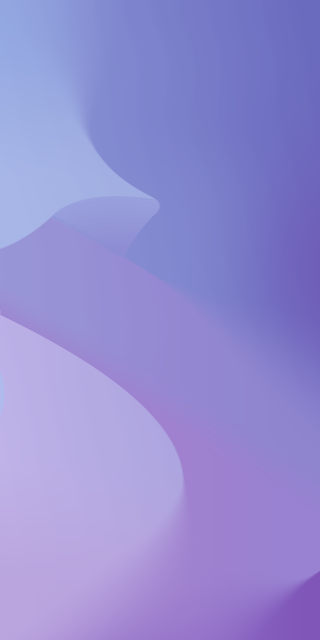
Give the GLSL for this background, as a WebGL 2 fragment shader.

```glsl
#version 300 es
precision highp float;
uniform vec2 u_resolution;
out vec4 fragColor;

float hash(vec2 p) {
  return fract(sin(dot(p, vec2(127.1, 311.7))) * 43758.5);
}

float noise(vec2 p) {
  vec2 i = floor(p), f = fract(p);
  f = f * f * (3.0 - 2.0 * f);
  return mix(mix(hash(i), hash(i + vec2(1, 0)), f.x),
             mix(hash(i + vec2(0, 1)), hash(i + vec2(1, 1)), f.x), f.y);
}

// Height of a quadratic Bezier at s, for control points ascending in x
float curve(vec2 a, vec2 b, vec2 c, float s) {
  float k = a.x - 2.0 * b.x + c.x, h = b.x - a.x, m = a.x - clamp(s, a.x, c.x);
  float t = clamp(-m / (h + sqrt(max(h * h - k * m, 0.0))), 0.0, 1.0);
  return mix(mix(a.y, b.y, t), mix(b.y, c.y, t), t);
}

float cover(float d, float softness) {
  return smoothstep(-softness, softness, d);
}

// Gradient parameter with gentle contour steps
float terrace(float t, float steps) {
  float s = t * steps;
  float stepped = (floor(s) + smoothstep(0.0, 0.3, fract(s))) / steps;
  return clamp(mix(t, stepped, 0.55), 0.0, 1.0);
}

float blob(vec2 p, vec2 center, vec2 size) {
  vec2 d = (p - center) / size;
  return exp(-dot(d, d));
}

vec3 backdrop(vec2 p, float wobble) {
  float drop = 2.0 - p.y;
  float t = terrace((p.x - 0.22 - 0.20 * drop * drop) / 0.78 + wobble, 9.0);
  vec3 c = mix(vec3(0.525, 0.560, 0.825), vec3(0.415, 0.415, 0.745), t);
  c = mix(c, vec3(0.52, 0.545, 0.815), 0.6 * blob(p, vec2(0.5, 1.25), vec2(0.25, 0.3)));
  return mix(c, vec3(0.435, 0.35, 0.715), 0.85 * blob(p, vec2(1.06, 1.14), vec2(0.24, 0.38)));
}

vec3 middleBand(vec2 p, float wobble) {
  float t = terrace(p.x * 1.7 + (p.y - 1.0) * 0.2 + wobble, 5.0);
  vec3 c = mix(vec3(0.60, 0.595, 0.845), vec3(0.58, 0.53, 0.82), t);
  return mix(c, vec3(0.56, 0.52, 0.81), smoothstep(0.5, 0.95, p.x));
}

vec3 lavender(vec2 p, float wobble) {
  float t = terrace(p.x * 1.6 + (p.y - 0.5) * 0.35 + wobble, 6.0);
  vec3 c = mix(vec3(0.75, 0.705, 0.91), vec3(0.675, 0.645, 0.875), t);
  return mix(c, vec3(0.725, 0.635, 0.865), 0.85 * smoothstep(0.65, 0.12, p.y + 0.1 * p.x));
}

vec3 paleSheet(vec2 p, float wobble) {
  float t = terrace(p.x * 1.5 + (p.y - 1.5) * 0.5 + wobble, 7.0);
  vec3 low = mix(vec3(0.655, 0.715, 0.905), vec3(0.615, 0.655, 0.865), t);
  vec3 high = mix(vec3(0.585, 0.67, 0.89), vec3(0.55, 0.605, 0.85), t);
  return mix(low, high, smoothstep(1.4, 1.95, p.y));
}

// Right outline of the upper sheet, including its rounded tip
float sheetOutline(float y) {
  if (y > 1.388) return curve(vec2(1.388, 0.469), vec2(1.48, 0.29), vec2(1.62, 0.268), y);
  if (y > 1.325) return curve(vec2(1.325, 0.478), vec2(1.362, 0.525), vec2(1.388, 0.469), y);
  return curve(vec2(1.19, 0.39), vec2(1.235, 0.395), vec2(1.325, 0.478), y);
}

float sheetHem(float x) {
  return x < 0.165
    ? curve(vec2(0, 1.222), vec2(0.09, 1.255), vec2(0.165, 1.327), x)
    : curve(vec2(0.165, 1.327), vec2(0.255, 1.41), vec2(0.49, 1.375), x);
}

float waveOutline(float y) {
  return y > 0.49
    ? curve(vec2(0.49, 0.573), vec2(0.74, 0.573), vec2(1.016, 0), y)
    : curve(vec2(0, 0.2), vec2(0.3, 0.57), vec2(0.49, 0.573), y);
}

void main() {
  vec2 p = gl_FragCoord.xy / u_resolution * vec2(1, 2);
  float aa = 1.2 / u_resolution.x;
  float wobble = 0.09 * (noise(p * vec2(4, 5)) - 0.5);
  vec3 color = backdrop(p, wobble);

  // Diagonal middle band, fading to the right
  float bandTop = min(1.318 - 0.56 * (p.x - 0.17) - 0.12 * p.x * max(p.x - 0.4, 0.0), 1.33);
  float bandSoft = aa + 0.22 * smoothstep(0.45, 1.0, p.x);
  color = mix(color, middleBand(p, wobble), cover(bandTop - p.y, bandSoft));

  // Pink lower right and its dark corner
  float pinkTop = 0.75 - 0.58 * (p.x - 0.5);
  vec3 pink = mix(vec3(0.625, 0.505, 0.81), vec3(0.595, 0.51, 0.82), smoothstep(0.5, 1.0, p.x));
  color = mix(color, pink, cover(pinkTop - p.y, 0.09));
  float cornerTop = curve(vec2(0.3, -0.08), vec2(0.75, 0.04), vec2(1, 0.216), p.x);
  float cornerSoft = aa + 0.20 * smoothstep(1.0, 0.65, p.x);
  vec3 corner = mix(vec3(0.57, 0.43, 0.78), vec3(0.50, 0.34, 0.725), smoothstep(0.5, 1.0, p.x));
  color = mix(color, corner, cover(cornerTop - p.y, cornerSoft));

  // Lavender wave, crisp above and diffuse below
  float waveSoft = aa + 0.24 * smoothstep(0.53, 0.05, p.y);
  float inset = waveOutline(p.y) - p.x;
  float wave = cover(inset + 0.15 * waveSoft, waveSoft) * step(p.y, 1.03);
  color = mix(color, lavender(p, wobble), wave);
  float bead = length((p - vec2(-0.02, 0.77)) / vec2(0.034, 0.085)) - 1.0;
  color = mix(color, vec3(0.69, 0.73, 0.93), cover(-bead, 0.08));

  // Shaded fold beneath the upper sheet
  float outline = sheetOutline(p.y);
  float hem = sheetHem(p.x);
  float foldBase = 1.318 - 0.57 * (p.x - 0.17);
  float depth = terrace((hem - p.y) / 0.17 + wobble, 6.0);
  vec3 fold = mix(vec3(0.60, 0.63, 0.865), vec3(0.555, 0.55, 0.825), depth);
  float foldMask = cover(p.y - foldBase, aa + 0.012) * cover(outline - p.x, aa);
  color = mix(color, fold, foldMask * cover(hem - p.y, aa) * step(0.16, p.x));

  // Pale upper sheet, dissolving toward the top
  float fan = smoothstep(1.5, 2.0, p.y);
  float sheetSoft = aa + 0.19 * fan;
  float sheet = cover(outline - p.x - 0.25 * sheetSoft, sheetSoft);
  sheet *= cover(p.y - hem, aa);
  color = mix(color, paleSheet(p, wobble), sheet);

  fragColor = vec4(color, 1.0);
}
```
